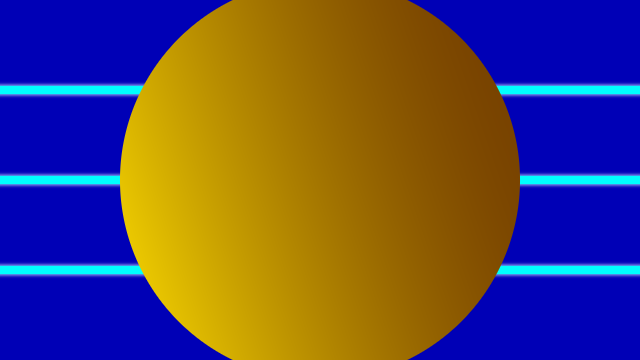
Reproduce this background procedurally as a Shadertoy shader.

```glsl
const vec3 BACKDROP = vec3(0.0, 0.0, 0.715);
const vec3 STRIPE = vec3(0.0, 1.0, 1.0);
const vec3 GLOW = vec3(0.72, 0.78, 1.0);
const vec3 GOLD = vec3(0.918, 0.783, 0.0);
const vec3 BROWN = vec3(0.473, 0.263, 0.0);

// Lengths are fractions of the canvas height
const float DISC_RADIUS = 0.5556;
const vec2 SHADE_DIRECTION = vec2(0.944, 0.33);
const float SHADE_CURVE = 1.41;
const float STRIPE_SPACING = 0.25;
const float STRIPE_COUNT = 3.0;
const float STRIPE_HALF_WIDTH = 0.0117;
const float GLOW_WIDTH = 0.0065;
const float GLOW_STRENGTH = 0.55;

// Antialiased coverage from a signed distance
float coverage(float dist, float pixel) {
    return clamp(0.5 - dist / pixel, 0.0, 1.0);
}

// Signed distance to the nearest horizontal stripe
float stripeDistance(float y) {
    float index = clamp(round(y / STRIPE_SPACING), 1.0, STRIPE_COUNT);
    return abs(y - index * STRIPE_SPACING) - STRIPE_HALF_WIDTH;
}

// Slanted gold to brown gradient across the disc
vec3 discColor(vec2 p) {
    float along = dot(p, SHADE_DIRECTION) / DISC_RADIUS;
    float light = clamp(0.5 - 0.5 * along, 0.0, 1.0);
    return mix(BROWN, GOLD, pow(light, SHADE_CURVE));
}

void mainImage(out vec4 fragColor, in vec2 fragCoord) {
    float pixel = 1.0 / iResolution.y;
    vec2 p = (fragCoord - 0.5 * iResolution.xy) * pixel;

    // Stripes and their soft halo
    float stripe = stripeDistance(fragCoord.y * pixel);
    float halo = max(stripe, 0.0) / GLOW_WIDTH;
    vec3 color = mix(BACKDROP, GLOW, GLOW_STRENGTH * exp(-halo * halo));
    color = mix(color, STRIPE, coverage(stripe, pixel));

    // Disc in front
    color = mix(color, discColor(p), coverage(length(p) - DISC_RADIUS, pixel));

    fragColor = vec4(color, 1.0);
}
```
